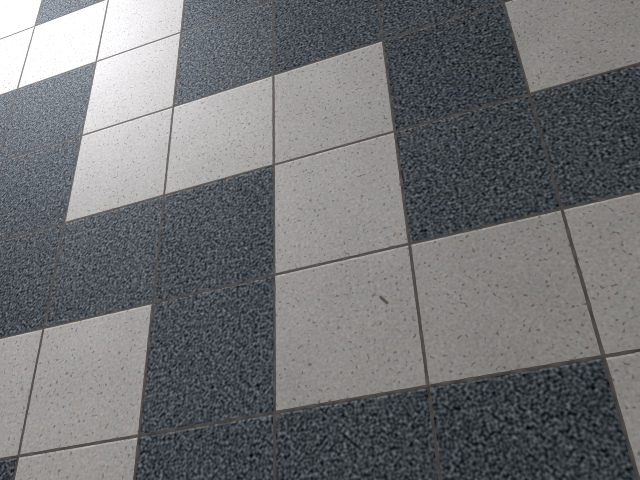
This texture is drawn by a Shadertoy shader. Its source:

```glsl
// Speckled light and dark floor tiles seen in perspective, with a window glare.
// Each canvas point is projected onto the floor plane, where square cells get
// a tone from a row mask, granite grain from gradient noise, and worn grout.

const vec3 LIGHT_STONE = vec3(0.525, 0.515, 0.505);
const vec3 DARK_STONE  = vec3(0.215, 0.235, 0.255);
const vec3 GROUT       = vec3(0.265, 0.250, 0.235);
const vec3 GLARE_TINT  = vec3(0.98, 0.99, 1.03);
const float GROUT_HALF_WIDTH = 0.0105;

// Light tiles of each floor row, nearest row first; bit 0 is the left column.
const int LIGHT_MASK[7] = int[7](68, 118, 16, 92, 4, 7, 1);
const ivec2 FIRST_CELL = ivec2(-4, -1);

// Random pair in 0..1 for a lattice point.
vec2 hash2(vec2 p) {
    uvec2 n = uvec2(ivec2(p) + 32768);
    uint h = n.x * 1597334677u ^ n.y * 3812015801u;
    h = (h ^ (h >> 15u)) * 2246822519u;
    h ^= h >> 13u;
    return vec2(h & 65535u, h >> 16u) / 65535.0;
}

float cornerSlope(vec2 cell, vec2 corner, vec2 f) {
    return dot(hash2(cell + corner) * 2.0 - 1.0, f - corner);
}

// Gradient noise, roughly -0.7 to 0.7.
float gradientNoise(vec2 p) {
    vec2 i = floor(p), f = p - i;
    vec2 w = f * f * f * (f * (f * 6.0 - 15.0) + 10.0);
    float low  = mix(cornerSlope(i, vec2(0, 0), f), cornerSlope(i, vec2(1, 0), f), w.x);
    float high = mix(cornerSlope(i, vec2(0, 1), f), cornerSlope(i, vec2(1, 1), f), w.x);
    return mix(low, high, w.y);
}

// Canvas point to floor coordinates, one unit per tile.
vec2 projectToFloor(vec2 p) {
    const vec2 origin = vec2(0.572, 0.1406);
    const vec2 across = vec2(0.2646, 0.0425);
    const vec2 away   = vec2(0.0707, 0.3403);
    const vec2 vanish = vec2(-0.062, 0.1255);
    return inverse(mat2(across - vanish.x * p, away - vanish.y * p)) * (p - origin);
}

float isLight(vec2 cell) {
    ivec2 k = clamp(ivec2(cell) - FIRST_CELL, ivec2(0), ivec2(7, 6));
    return float((LIGHT_MASK[k.y] >> k.x) & 1);
}

// Broad sheen plus a hot core in the upper left corner.
float glareAt(vec2 p) {
    vec2 d = p - vec2(0.08, 1.0);
    float r2 = dot(d, d);
    return 0.19 * exp(-1.7 * r2) + 0.36 * exp(-8.5 * r2);
}

vec3 stone(vec2 floorPos, vec2 cell, float light) {
    float fine   = gradientNoise(floorPos * 47.0);
    float coarse = gradientNoise(floorPos * 23.0 + 9.0);
    float cloud  = gradientNoise(floorPos * 3.0 + 40.0);
    float pits   = smoothstep(0.20, 0.45, gradientNoise(floorPos * 38.0 + 71.0));
    float lightGrain = 0.07 * fine + 0.03 * coarse - 0.12 * pits;
    float darkGrain  = 0.30 * fine + 0.12 * coarse;
    float tileShift  = 0.03 * (hash2(cell + 17.0).x - 0.5);
    return mix(DARK_STONE, LIGHT_STONE, light)
         + mix(darkGrain, lightGrain, light) + 0.025 * cloud + tileShift;
}

// Coverage of a line of given half width, softened over one pixel.
float lineMask(float dist, float halfWidth, float pixel) {
    return 1.0 - smoothstep(halfWidth - 0.5 * pixel, halfWidth + 0.5 * pixel, dist);
}

float segmentDistance(vec2 p, vec2 a, vec2 b) {
    vec2 ab = b - a;
    return length(p - a - ab * clamp(dot(p - a, ab) / dot(ab, ab), 0.0, 1.0));
}

void mainImage(out vec4 fragColor, in vec2 fragCoord) {
    vec2 p = fragCoord / iResolution.y;
    vec2 floorPos = projectToFloor(p);
    vec2 pixel = fwidth(floorPos);
    vec2 cell = floor(floorPos);
    vec2 local = floorPos - cell;
    float light = isLight(cell);
    float glare = glareAt(p);

    // Stone surface, dimmer toward the right.
    vec3 color = stone(floorPos, cell, light);
    color += GLARE_TINT * glare * mix(0.66, 1.0, light);
    color *= 1.04 - 0.06 * p.x;

    // Pale chipped edge along the far side of each tile.
    float chips = 0.6 + 0.8 * gradientNoise(floorPos * 9.0 + 5.0);
    float rim = lineMask(abs(local.y - 0.982), 0.006, pixel.y);
    color += 0.13 * rim * chips;

    // Worn grout with uneven width and dirt.
    float wear = gradientNoise(floorPos * 14.0 + 60.0);
    vec2 edge = min(local, 1.0 - local);
    float halfWidth = GROUT_HALF_WIDTH * (1.0 + 0.5 * wear);
    float joint = max(lineMask(edge.x, halfWidth, pixel.x),
                      lineMask(edge.y, halfWidth, pixel.y));
    vec3 groutColor = GROUT + 0.12 * wear + GLARE_TINT * glare * 0.55;
    color = mix(color, groutColor, 0.92 * joint);

    // Small scuff on one pale tile.
    float scuff = segmentDistance(p, vec2(0.793, 0.381), vec2(0.806, 0.369));
    color = mix(color, GROUT, 0.8 * (1.0 - smoothstep(0.001, 0.005, scuff)));

    fragColor = vec4(clamp(color, 0.0, 1.0), 1.0);
}
```
